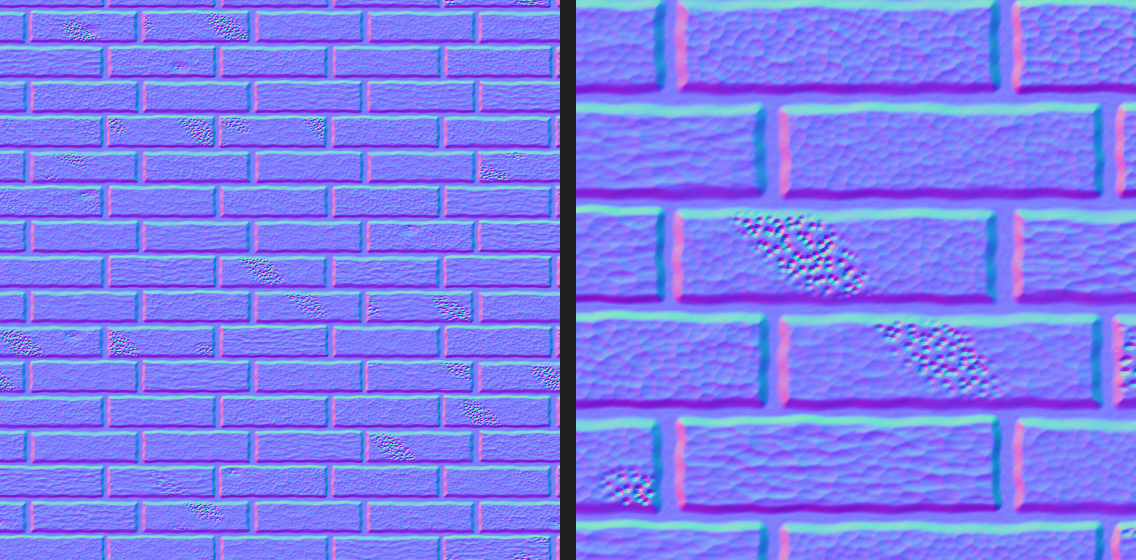
Left: the whole. Right: its middle third, enlarged.
Reproduce this texture map procedurally as a three.js fragment shader.

```glsl
varying vec2 vUv;

vec2 hash2(vec2 p) {
  return fract(sin(vec2(dot(p, vec2(127.1, 311.7)), dot(p, vec2(269.5, 183.3)))) * 43758.55);
}

// Squared distance to the nearest scattered point
float cellular(vec2 p, vec2 seed) {
  vec2 cell = floor(p), f = fract(p);
  float nearest = 2.0;
  for (int j = -1; j <= 1; j++) {
    for (int i = -1; i <= 1; i++) {
      vec2 o = vec2(float(i), float(j));
      vec2 r = o + hash2(cell + o + seed) - f;
      nearest = min(nearest, dot(r, r));
    }
  }
  return nearest;
}

float roundedBox(vec2 p, vec2 halfSize, float radius) {
  vec2 q = abs(p) - halfSize + radius;
  return length(max(q, 0.0)) + min(max(q.x, q.y), 0.0) - radius;
}

// Relief of one brick and its mortar; one unit is one course
float relief(vec2 p, vec2 id) {
  vec2 seed = id * 37.0;
  vec2 shape = hash2(id + 3.1), kind = hash2(id + 7.7), phase = 6.28 * hash2(id + 11.3);
  float streaked = smoothstep(0.55, 0.9, kind.x);

  // Uneven outline
  vec2 wobble = 0.008 * (sin(p.yx * vec2(9.0, 4.0) + phase) + sin(p.yx * vec2(21.0, 11.0) + phase.yx));
  vec2 offset = (shape - 0.5) * vec2(0.05, 0.025);
  float fine = cellular(p * vec2(mix(10.0, 6.0, streaked), 13.0), seed);
  float d = roundedBox(p + wobble + offset, vec2(1.525, 0.435), 0.06) + 0.012 * (fine - 0.3);

  // Bevel, softer on some bricks
  float bevel = mix(0.09, 0.14, shape.y) + 0.015 * sin(p.x * 3.0 + phase.y);
  float body = smoothstep(0.03, 0.03 - bevel, d);
  float face = smoothstep(0.0, 0.1, -d);

  // Grain, dents and drawn streaks
  float coarse = cellular(p * vec2(2.5, 5.0) + 0.15 * sin(p.yx * 9.0), seed + 19.0);
  float grain = mix(0.014, 0.026, kind.y) * fine + 0.02 * coarse;
  grain += 0.004 * streaked * sin(p.y * 38.0 + 2.0 * sin(p.x * 2.3 + phase.x) + sin(p.x * 7.0));

  // Pitted patches on a few bricks
  float patchMask = smoothstep(0.4, 1.3, sin(p.x * 2.2 + phase.x) + 0.7 * sin(p.y * 5.0 + p.x * 3.0 + phase.y));
  float pits = smoothstep(0.16, 0.0, fine) * patchMask * smoothstep(0.72, 0.85, shape.x);

  // Rare broken spot
  vec2 spot = (hash2(id + 23.9) - 0.5) * vec2(2.4, 0.6);
  float chip = smoothstep(0.24, 0.05, length((p - spot) * vec2(0.7, 1.2))) * step(0.92, kind.y);
  float damage = 0.045 * pits + chip * (0.02 + 0.09 * fine);

  return 0.085 * body + face * (grain - damage) + 0.005 * (1.0 - face) * fine;
}

void main() {
  // Five bricks across, sixteen courses, alternate courses shifted
  float course = (1.0 - vUv.y) * 16.0 - 0.27;
  float row = floor(course);
  float along = vUv.x * 5.0 - mix(0.254, 0.945, mod(row, 2.0));
  vec2 id = vec2(mod(floor(along), 5.0), mod(row, 16.0));
  vec2 p = vec2((fract(along) - 0.5) * 3.2, 0.5 - fract(course));

  // Slope by central differences
  vec2 e = vec2(0.018, 0.0);
  vec2 slope = vec2(relief(p + e, id) - relief(p - e, id),
                    relief(p + e.yx, id) - relief(p - e.yx, id)) / (2.0 * e.x);

  // Normal encoded as colour
  vec3 normal = normalize(vec3(slope.x, -slope.y, 1.0));
  gl_FragColor = vec4(normal * 0.5 + vec3(0.5, 0.49, 0.49), 1.0);
}
```
